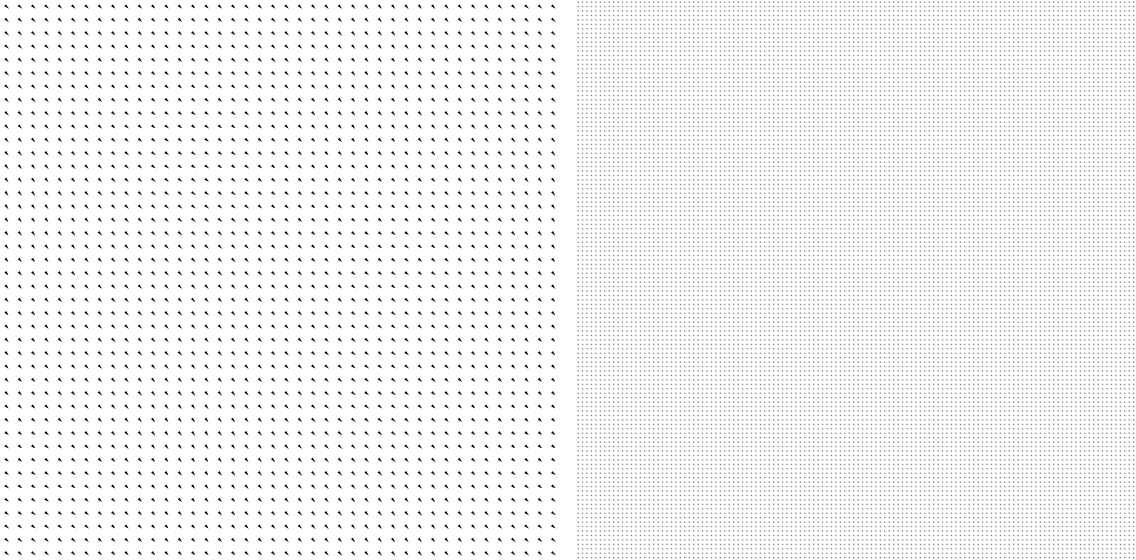
Left: one tile. Right: repeated 3 by 3.
This pattern is drawn by a Shadertoy shader. Its source:

```glsl
// Regular grid of small black wedges pointing down-right, swaying slightly across the sheet.

const float TAU = 6.2831853;
const float REPEATS = 42.0;
const vec3 PAPER = vec3(1.0);
const vec3 INK = vec3(0.02);

// Layered sines with whole frequencies, so the field wraps at the edges.
float wrappedWaves(vec2 uv, float phase) {
    vec2 a = TAU * uv;
    return 0.5 * sin(a.x + a.y + phase)
         + 0.3 * sin(2.0 * a.x - a.y + 2.3 * phase)
         + 0.2 * sin(a.x + 3.0 * a.y - 1.7 * phase);
}

// Share of a pixel centred at x that lies between lo and hi.
float boxCoverage(float x, float lo, float hi, float pixel) {
    float overlap = min(hi, x + 0.5 * pixel) - max(lo, x - 0.5 * pixel);
    return clamp(overlap / pixel, 0.0, 1.0);
}

// Wedge around its centroid: flat head at the back, sharp tip along +x.
float wedge(vec2 p, float len, float headWidth, float pixel) {
    float back = -len / 3.0;
    float along = clamp((p.x - back) / len, 0.0, 1.0);
    float halfWidth = 0.5 * headWidth * (1.0 - along);
    return boxCoverage(p.x, back, back + len, pixel)
         * boxCoverage(p.y, -halfWidth, halfWidth, pixel);
}

// Coordinates of p measured along a direction and across it.
vec2 alignTo(vec2 p, float angle) {
    vec2 dir = vec2(cos(angle), sin(angle));
    return vec2(dot(p, dir), dot(p, vec2(-dir.y, dir.x)));
}

void mainImage(out vec4 fragColor, in vec2 fragCoord) {
    // Grid cells
    vec2 grid = REPEATS * fragCoord / iResolution.xy;
    vec2 cellUv = (floor(grid) + 0.5) / REPEATS;
    vec2 local = fract(grid) - vec2(0.485, 0.515);
    float pixel = REPEATS / min(iResolution.x, iResolution.y);

    // Slow drift of direction and proportions between cells
    float angle = -TAU / 8.0 + 0.16 * wrappedWaves(cellUv, 0.8);
    float stretch = wrappedWaves(cellUv, 3.1);
    float len = 0.39 + 0.04 * stretch;
    float headWidth = 0.19 - 0.015 * stretch;

    float ink = wedge(alignTo(local, angle), len, headWidth, pixel);
    fragColor = vec4(mix(PAPER, INK, ink), 1.0);
}
```
